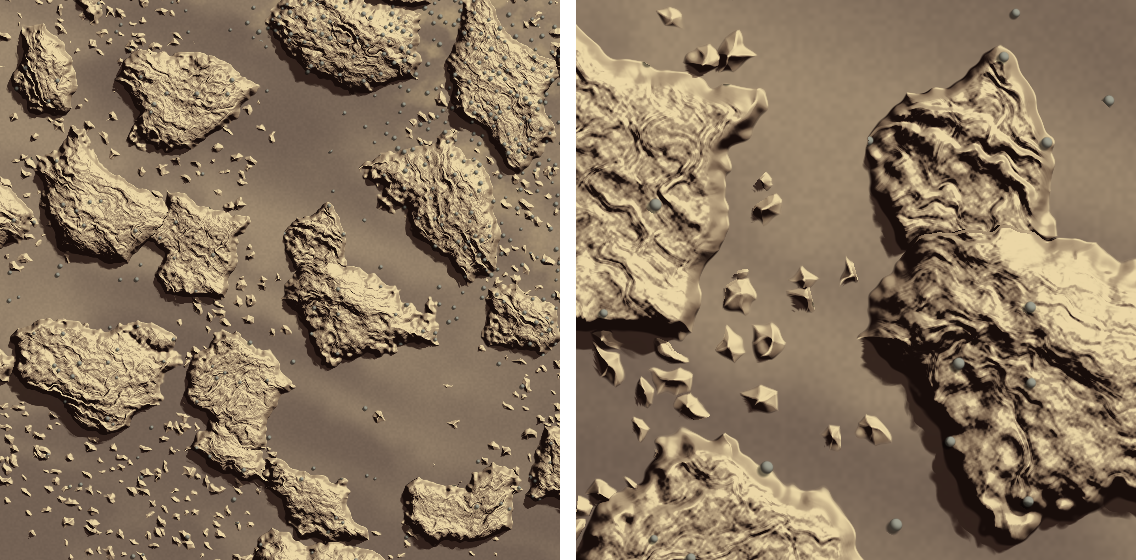
Left: the whole. Right: its middle third, enlarged.
Write a WebGL 1 fragment shader that draws this texture.

```glsl
precision highp float;
// Layered tan rocks half buried in smooth grey-brown sand, with chips and round pebbles.
// A height field of jittered, faceted slabs with ragged strata is lit from the upper
// right; a short march towards the light casts the dark shadows.
uniform vec2 u_resolution;

float hash(vec2 p) {
  vec3 q = fract(vec3(p.xyx) * 0.1031);
  q += dot(q, q.yzx + 33.33);
  return fract((q.x + q.y) * q.z);
}

vec2 hash2(vec2 p) { return vec2(hash(p), hash(p + 57.7)); }

float noise(vec2 p) {
  vec2 i = floor(p), f = fract(p);
  f = f * f * (3.0 - 2.0 * f);
  return mix(mix(hash(i), hash(i + vec2(1, 0)), f.x),
             mix(hash(i + vec2(0, 1)), hash(i + vec2(1, 1)), f.x), f.y);
}

vec2 noise2(vec2 p) { return vec2(noise(p), noise(p + 31.4)) - 0.5; }

float fbm(vec2 p) {
  float sum = 0.0, amp = 0.53;
  for (int i = 0; i < 4; i++) {
    sum += amp * noise(p);
    p = mat2(1.6, 1.2, -1.2, 1.6) * p + 7.3;
    amp *= 0.5;
  }
  return sum;
}

// Deepest slab at p: x = depth inside its edge, yz = coordinates along its strata, w = height
vec4 nearestRock(vec2 p, float cell, float amount) {
  vec4 best = vec4(-1.0, 0.0, 0.0, 0.0);
  for (int j = -1; j <= 1; j++)
  for (int i = -1; i <= 1; i++) {
    vec2 id = floor(p / cell) + vec2(i, j);
    vec2 a = hash2(id + 11.0), b = hash2(id + 137.3);
    vec2 q = p - (id + 0.5 + 0.6 * (a - 0.5)) * cell;
    if (hash(id + 71.0) > amount || length(q) > cell) continue;
    float size = cell * mix(0.24, 0.53, b.x);
    float angle = -0.6 + 1.0 * (b.y - 0.5);
    vec2 along = vec2(cos(angle), sin(angle));
    q = vec2(dot(q, along), dot(q, vec2(-along.y, along.x)));
    float edge = -1.0;
    for (int k = 0; k < 6; k++) {
      float r = hash(id + float(k) * 5.1);
      float turn = 1.047 * float(k) + 0.7 * (r - 0.5);
      edge = max(edge, dot(q * vec2(0.78, 1.1), vec2(cos(turn), sin(turn))) - size * mix(0.7, 1.05, r));
    }
    if (-edge > best.x) best = vec4(-edge, q + id * 3.7, size * mix(0.16, 0.46, a.y));
  }
  return best;
}

// Ground height; rockMask is 1 on stone and 0 on sand
float terrain(vec2 p, out float rockMask) {
  vec2 ragged = 0.014 * noise2(p * 45.0) + 0.007 * noise2(p * 120.0);
  vec4 rock = nearestRock(p + 0.07 * noise2(p * 8.0) + ragged, 0.25, 0.9);
  float rubble = 0.4 * smoothstep(0.5, 0.75, noise(p * 5.0 + 3.0));
  vec4 chip = nearestRock(p + 0.8 * ragged, 0.019, rubble);
  if (chip.x > rock.x) rock = chip;
  // Drifted sand buries the low parts of the edges
  float depth = rock.x - 0.03 * smoothstep(0.5, 0.9, noise(p * 11.0 + 40.0)) * step(0.012, rock.w);
  rockMask = smoothstep(-0.0008, 0.0014, depth);
  float h = 0.012 * noise(p * 6.0);
  if (depth <= 0.0) return h;

  // Rounded slab, then broken ledges, thin plates and grit
  vec2 q = rock.yz;
  h += rock.w * (1.0 - exp(-depth / (0.6 * rock.w)));
  float layer = q.y * 38.0 + 2.5 * noise(q * vec2(16.0, 24.0));
  float f = fract(layer);
  float ledge = smoothstep(0.0, 0.8, f) * smoothstep(1.0, 0.8, f) * smoothstep(0.4, 0.9, noise(q * vec2(13.0, 32.0)));
  float plates = fbm(q * vec2(45.0, 105.0) + 1.5 * noise(q * 60.0));
  float detail = 0.007 * ledge + 0.0075 * plates + 0.0045 * fbm(p * 120.0) + 0.014 * noise(q * vec2(10.0, 24.0));
  return h + detail * smoothstep(0.0, 0.012, depth);
}

void main() {
  vec2 p = gl_FragCoord.xy / u_resolution.y;
  float pixel = 1.0 / u_resolution.y;
  float rockMask, unused;
  float h = terrain(p, rockMask);

  // Slope lighting
  float e = 0.0018;
  vec2 slope = vec2(terrain(p + vec2(e, 0), unused), terrain(p + vec2(0, e), unused)) - h;
  vec3 normal = normalize(vec3(-slope / e, 1.0));
  vec3 light = normalize(vec3(0.52, 0.6, 0.85));
  float diffuse = max(dot(normal, light), 0.0);

  // Cast shadow
  float shade = 0.0, reach = 0.003;
  for (int i = 0; i < 9; i++) {
    float above = terrain(p + reach * vec2(0.65, 0.76), unused) - h - reach * 1.05;
    shade = max(shade, smoothstep(0.0, 0.003 + 0.1 * reach, above));
    reach *= 1.4;
  }

  // Sand with drifts, faint curved ripples, grain and buff ground in the upper right
  float corner = smoothstep(1.25, 1.75, p.x + p.y + 0.3 * (noise(p * 6.0) - 0.5));
  float ripple = sin(42.0 * (p.y + 0.35 * p.x) + 10.0 * fbm(p * 3.5));
  float tone = fbm(p * 3.5) + 0.3 * (p.y - 0.5) + 0.16 * ripple * noise(p * 5.0 + 9.0);
  vec3 sand = mix(vec3(0.45, 0.38, 0.325), vec3(0.61, 0.53, 0.43), smoothstep(0.35, 0.9, tone));
  float buff = corner * smoothstep(0.4, 0.75, fbm(p * vec2(26.0, 34.0)));
  sand = mix(sand, vec3(0.74, 0.65, 0.49), 0.6 * buff);
  sand *= 0.97 + 0.06 * noise(p * 300.0);
  sand = mix(sand, vec3(0.16, 0.10, 0.08), 0.88 * shade);

  // Stone, from crevice to sunlit face
  float lit = diffuse * (1.0 - 0.72 * shade);
  vec3 stone = mix(vec3(0.09, 0.05, 0.04), vec3(0.46, 0.37, 0.29), smoothstep(0.0, 0.38, lit));
  stone = mix(stone, vec3(0.70, 0.61, 0.48), smoothstep(0.3, 0.76, lit));
  stone = mix(stone, vec3(0.92, 0.84, 0.65), smoothstep(0.72, 0.98, lit));
  vec3 color = mix(sand, stone, rockMask);

  // Blue-grey pebbles on a turned, staggered grid, crowded towards the upper right
  mat2 turn = mat2(0.84, 0.54, -0.54, 0.84);
  vec2 g = turn * p / 0.014 + 40.0;
  g.x += 7.0 * hash(vec2(floor(g.y), 3.0));
  vec2 id = floor(g);
  float radius = mix(0.0022, 0.004, hash(id + 23.0));
  vec2 offset = (g - id - 0.3 - 0.4 * hash2(id + 5.0)) * turn * 0.014 / radius;
  float crowd = 0.3 * corner + 0.012 + 0.045 * rockMask;
  if (hash(id + 91.0) < crowd) {
    color *= 1.0 - 0.5 * smoothstep(1.3, 0.7, length(offset + 0.5));
    float facing = dot(vec3(offset, sqrt(max(1.0 - dot(offset, offset), 0.0))), light);
    vec3 pebble = mix(vec3(0.24, 0.22, 0.19), vec3(0.62, 0.62, 0.56), smoothstep(-0.1, 1.0, facing));
    color = mix(color, pebble * (1.0 - 0.4 * shade), smoothstep(pixel, -pixel, (length(offset) - 1.0) * radius));
  }
  gl_FragColor = vec4(color, 1.0);
}
```
